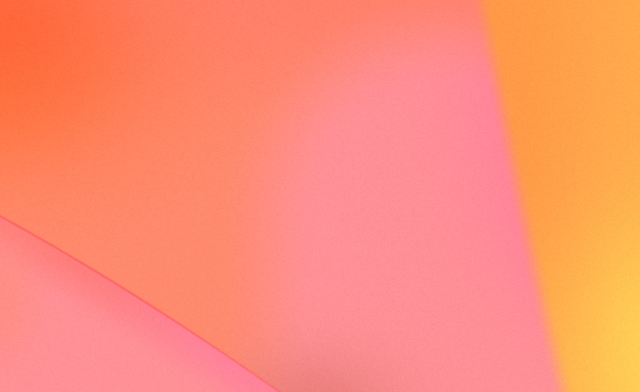
Reproduce this background procedurally as a Shadertoy shader.

```glsl
// Soft abstract gradient: coral field, pink arch, amber side band and a pink corner fold.

const vec3 VERMILION = vec3(1.00, 0.39, 0.21);
const vec3 TANGERINE = vec3(1.00, 0.46, 0.24);
const vec3 CORAL     = vec3(1.00, 0.54, 0.43);
const vec3 SALMON    = vec3(1.00, 0.505, 0.415);
const vec3 PINK      = vec3(1.00, 0.565, 0.59);
const vec3 HOT_PINK  = vec3(1.00, 0.51, 0.60);
const vec3 AMBER     = vec3(1.00, 0.60, 0.28);
const vec3 HONEY     = vec3(1.00, 0.665, 0.30);
const vec3 YELLOW    = vec3(1.00, 0.84, 0.34);
const vec3 CREASE    = vec3(1.00, 0.36, 0.36);
const vec3 DUSK      = vec3(0.89, 0.47, 0.44);

// Hash without sine, 0 to 1
float hash(vec2 p) {
    vec3 q = fract(vec3(p.xyx) * 0.1031);
    q += dot(q, q.yzx + 33.33);
    return fract((q.x + q.y) * q.z);
}

// Elliptical glow: 1 at the centre, fading outward
float glow(vec2 p, vec2 centre, vec2 radius) {
    vec2 v = (p - centre) / radius;
    return exp(-dot(v, v));
}

// Height of the curved edge of the corner fold
float foldHeight(float x) {
    return 0.449 - 0.90 * x - 0.295 * x * x;
}

// Horizontal place of the amber band's edge
float bandEdge(float y) {
    return 0.880 - 0.145 * y + 0.018 * y * y;
}

// Coral field, hotter toward the upper left
vec3 coralField(vec2 p) {
    vec3 col = mix(CORAL, SALMON, smoothstep(0.60, 1.0, p.y));
    col = mix(col, TANGERINE, 0.85 * glow(p, vec2(-0.02, 0.78), vec2(0.24, 0.25)));
    return mix(col, VERMILION, 0.85 * glow(p, vec2(-0.02, 0.95), vec2(0.20, 0.22)));
}

// Coverage of the arch: rounded on top, upright below
float archMask(vec2 p) {
    vec2 v = (p - vec2(0.70, 0.43)) / vec2(0.28, 0.48);
    v.y = max(v.y, 0.0);
    return 1.0 - smoothstep(-0.30, 0.32, length(v) - 1.0);
}

vec3 archColor(vec2 p) {
    float nearBand = exp(-max(bandEdge(p.y) - p.x, 0.0) / 0.08);
    float height = smoothstep(-0.1, 0.5, p.y) * smoothstep(1.0, 0.75, p.y);
    return mix(PINK, HOT_PINK, nearBand * height);
}

vec3 bandColor(vec2 p) {
    vec3 col = mix(AMBER, HONEY, smoothstep(0.77, 1.03, p.x));
    col = mix(col, YELLOW, 0.28 * smoothstep(0.6, 0.0, p.y));
    return mix(col, YELLOW, 0.8 * glow(p, vec2(1.03, 0.10), vec2(0.12, 0.34)));
}

// Fold shaded by its depth below the edge
vec3 foldColor(vec2 p, float depth) {
    vec3 edgeColor = mix(vec3(1.0, 0.49, 0.48), HOT_PINK, smoothstep(0.08, 0.36, p.x));
    vec3 col = mix(edgeColor, PINK, smoothstep(0.0, 0.15, depth));
    return mix(col, vec3(1.0, 0.55, 0.49), 0.7 * glow(p, vec2(0.0, 0.24), vec2(0.06, 0.16)));
}

void mainImage(out vec4 fragColor, in vec2 fragCoord) {
    vec2 p = fragCoord / iResolution.xy;
    float pixel = 1.0 / iResolution.y;

    // Field, arch and the dusky shade at the foot
    vec3 col = mix(coralField(p), archColor(p), archMask(p));
    col = mix(col, DUSK, 0.7 * glow(p, vec2(0.49, -0.03), vec2(0.13, 0.13)));

    // Amber band with a blurred edge
    float softness = mix(0.020, 0.017, p.y);
    float band = smoothstep(-softness, softness, p.x - bandEdge(p.y));
    col = mix(col, bandColor(p), band);

    // Corner fold with a thin crease that pales toward the foot
    float depth = foldHeight(p.x) - p.y;
    col = mix(col, foldColor(p, depth), smoothstep(-pixel, pixel, depth));
    float creaseWidth = max(0.0036, pixel);
    float strength = mix(0.75, 0.5, smoothstep(0.2, 0.44, p.x));
    col = mix(col, CREASE, strength * exp(-pow(abs(depth) / creaseWidth, 2.0)));

    // Fine grain
    col += (hash(floor(p * vec2(512.0, 314.0))) - 0.5) * 0.020;
    fragColor = vec4(clamp(col, 0.0, 1.0), 1.0);
}
```
